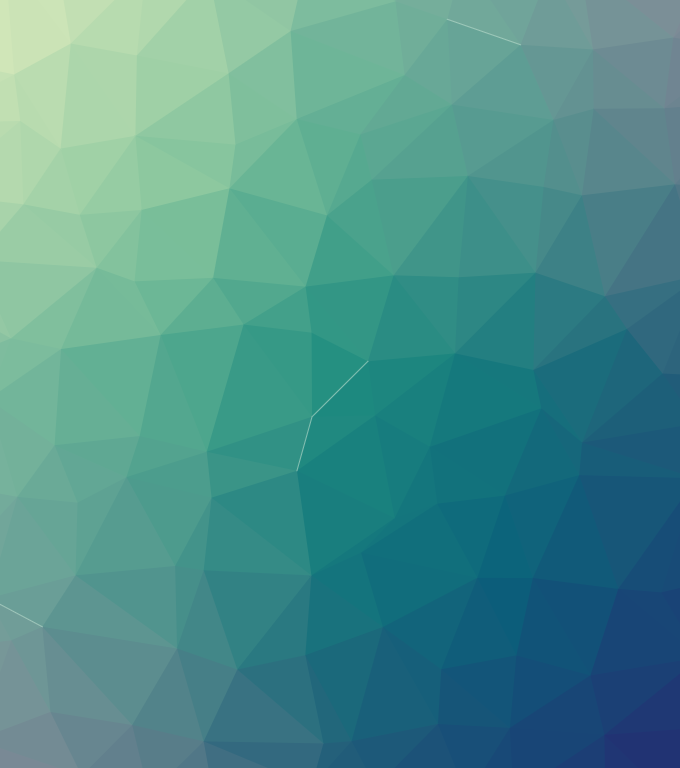
Reproduce this background procedurally as a WebGL 1 fragment shader.

```glsl
precision highp float;

uniform vec2 u_resolution;

// Mesh layout, in cells counted from the top left
const vec2 CELLS = vec2(9.0, 10.24);
const vec2 GRID_SHIFT = vec2(0.0, 0.667);
const float JITTER = 0.36;

// Colour ramp, shared by both axes
const vec3 CREAM = vec3(0.84, 0.91, 0.73);
const vec3 LEAF = vec3(0.54, 0.78, 0.62);
const vec3 TEAL = vec3(0.12, 0.55, 0.50);
const vec3 OCEAN = vec3(0.04, 0.38, 0.48);
const vec3 NAVY = vec3(0.14, 0.18, 0.45);

// Pale seams, whose ends are also mesh vertices
const vec2 TOP_A = vec2(5.92, -0.41);
const vec2 TOP_B = vec2(6.89, -0.07);
const vec2 MID_A = vec2(4.87, 4.15);
const vec2 MID_B = vec2(4.13, 4.89);
const vec2 MID_C = vec2(3.93, 5.61);
const vec2 LOW_A = vec2(-0.15, 7.31);
const vec2 LOW_B = vec2(0.56, 7.69);
const vec3 SEAM_COLOR = vec3(0.74, 0.87, 0.81);
const float SEAM_HALF_WIDTH = 0.007;
const float SEAM_STRENGTH = 0.6;

vec2 hash2(vec2 p) {
  vec3 q = fract(p.xyx * vec3(0.1031, 0.1030, 0.0973));
  q += dot(q, q.yzx + 33.33);
  return fract((q.xx + q.yz) * q.zy);
}

// Moves a vertex to the anchor if the anchor belongs to its cell
vec2 pin(vec2 vertex, vec2 id, vec2 anchor) {
  vec2 gap = abs(anchor - id);
  return max(gap.x, gap.y) < 0.5 ? anchor : vertex;
}

vec2 meshVertex(vec2 id) {
  vec2 v = id + (hash2(id + 17.0) * 2.0 - 1.0) * JITTER;
  v = pin(v, id, TOP_A);
  v = pin(v, id, TOP_B);
  v = pin(v, id, MID_A);
  v = pin(v, id, MID_B);
  v = pin(v, id, MID_C);
  v = pin(v, id, LOW_A);
  return pin(v, id, LOW_B);
}

vec3 ramp(float t) {
  float s = clamp(t, 0.0, 1.0) * 4.0;
  vec3 c = mix(CREAM, LEAF, clamp(s, 0.0, 1.0));
  c = mix(c, TEAL, clamp(s - 1.0, 0.0, 1.0));
  c = mix(c, OCEAN, clamp(s - 2.0, 0.0, 1.0));
  return mix(c, NAVY, clamp(s - 3.0, 0.0, 1.0));
}

// Signed distance to the line a-b, positive on its right
float lineSide(vec2 p, vec2 a, vec2 b) {
  vec2 e = normalize(b - a);
  return dot(p - a, vec2(e.y, -e.x));
}

float segmentDistance(vec2 p, vec2 a, vec2 b) {
  vec2 e = b - a;
  return length(p - a - e * clamp(dot(p - a, e) / dot(e, e), 0.0, 1.0));
}

// Flat triangle colour, premultiplied by its edge coverage
vec4 facet(vec2 p, vec2 a, vec2 b, vec2 c, float pixel) {
  float winding = -sign(lineSide(c, a, b));
  float d = max(lineSide(p, a, b) * winding,
                max(lineSide(p, b, c) * winding, lineSide(p, c, a) * winding));
  float coverage = clamp(0.5 - d / pixel, 0.0, 1.0);
  vec2 uv = ((a + b + c) / 3.0 + GRID_SHIFT) / CELLS;
  return vec4(0.5 * (ramp(uv.x) + ramp(uv.y)), 1.0) * coverage;
}

void main() {
  vec2 uv = gl_FragCoord.xy / u_resolution;
  vec2 p = vec2(uv.x, 1.0 - uv.y) * CELLS - GRID_SHIFT;
  float pixel = CELLS.x / u_resolution.x;

  // Facets: each cell is split along its shorter diagonal
  vec4 sum = vec4(0.0);
  for (int j = -1; j <= 1; j++) {
    for (int i = -1; i <= 1; i++) {
      vec2 id = floor(p) + vec2(float(i), float(j));
      vec2 a = meshVertex(id);
      vec2 b = meshVertex(id + vec2(1.0, 0.0));
      vec2 c = meshVertex(id + vec2(1.0, 1.0));
      vec2 d = meshVertex(id + vec2(0.0, 1.0));
      if (distance(a, c) < distance(b, d)) {
        sum += facet(p, a, b, c, pixel) + facet(p, a, c, d, pixel);
      } else {
        sum += facet(p, a, b, d, pixel) + facet(p, b, c, d, pixel);
      }
    }
  }
  vec3 color = sum.rgb / max(sum.a, 0.001);

  // Seams
  float seam = min(segmentDistance(p, TOP_A, TOP_B), segmentDistance(p, LOW_A, LOW_B));
  seam = min(seam, segmentDistance(p, MID_A, MID_B));
  seam = min(seam, segmentDistance(p, MID_B, MID_C));
  float line = clamp(0.5 + (SEAM_HALF_WIDTH - seam) / pixel, 0.0, 1.0);
  gl_FragColor = vec4(mix(color, SEAM_COLOR, line * SEAM_STRENGTH), 1.0);
}
```
